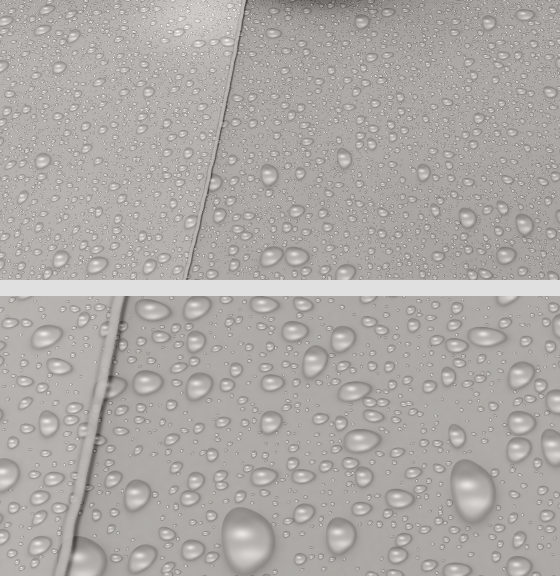
Top, the full canvas; bottom, a detail of the centre.
This texture is drawn by a WebGL 1 fragment shader. Its source:

```glsl
precision highp float;
// Water drops beaded on a pale grey sheet, crossed by a thin slanted seam.

uniform vec2 u_resolution;

// Drop layers: cell size, smallest radius, largest radius, share of filled cells
const vec4 LARGE  = vec4(0.150, 0.021, 0.042, 0.50);
const vec4 MEDIUM = vec4(0.071, 0.012, 0.022, 0.84);
const vec4 SMALL  = vec4(0.034, 0.006, 0.011, 0.84);
const vec4 TINY   = vec4(0.016, 0.002, 0.005, 0.75);

const float PERSPECTIVE = 0.27;    // how much drops shrink towards the top
const float SHEET_TONE  = 0.685;
const float RIM_DARK    = 0.19;
const float GLINT       = 0.23;
const float CRESCENT    = 0.13;
const float CAST_SHADOW = 0.13;
const vec3  WARM_TINT   = vec3(0.003, -0.006, -0.022);
const vec2  SHADE_DIR   = vec2(0.50, -0.87);

struct Drop {
  vec2 center;
  vec2 local;     // offset from the center in radii
  float radius;
  float dist;     // signed distance to the outline
};

vec3 hash3(vec2 c) {
  vec3 p = fract(c.xyx * vec3(0.1031, 0.1030, 0.0973));
  p += dot(p, p.yxz + 33.33);
  return fract((p.xxy + p.yzz) * p.zyx);
}

float gradientNoise(vec2 p) {
  vec2 i = floor(p), f = fract(p);
  vec2 u = f * f * f * (f * (f * 6.0 - 15.0) + 10.0);
  vec2 e = vec2(0.0, 1.0);
  float a = dot(hash3(i).xy - 0.5, f);
  float b = dot(hash3(i + e.yx).xy - 0.5, f - e.yx);
  float c = dot(hash3(i + e.xy).xy - 0.5, f - e.xy);
  float d = dot(hash3(i + e.yy).xy - 0.5, f - e.yy);
  return 2.0 * mix(mix(a, b, u.x), mix(c, d, u.x), u.y);
}

float glow(vec2 p, vec2 center, vec2 size) {
  vec2 d = (p - center) / size;
  return exp(-dot(d, d));
}

// Closest drop of one jittered layer
Drop nearestDrop(vec2 q, vec4 layer) {
  Drop best = Drop(q, vec2(9.0), 0.01, 9.0);
  vec2 home = floor(q / layer.x);
  for (int j = -1; j <= 1; j++) {
    for (int i = -1; i <= 1; i++) {
      vec2 cell = home + vec2(float(i), float(j));
      vec2 key = cell + floor(layer.x * 3000.0);
      vec3 place = hash3(key);
      vec3 form = hash3(key + 71.7);
      if (form.x > layer.w) continue;
      vec2 center = (cell + 0.5 + 0.72 * (place.xy - 0.5)) * layer.x;
      float radius = mix(layer.y, layer.z, place.z * place.z);
      vec2 local = (q - center) / radius;
      // Oval, leaning to the upper right, with an uneven outline
      float lean = 0.6 + 2.2 * (form.y - 0.5);
      float cs = cos(lean), sn = sin(lean);
      vec2 oval = vec2(cs * local.x + sn * local.y, cs * local.y - sn * local.x);
      float stretch = 1.0 + 0.30 * form.z;
      oval *= vec2(1.0 / stretch, stretch);
      float angle = atan(oval.y, oval.x + 1e-5);
      float outline = 1.0 + 0.06 * sin(3.0 * angle + 6.28 * form.y)
                          + 0.04 * sin(2.0 * angle + 6.28 * form.z);
      float dist = (length(oval) - outline) * radius;
      if (dist < best.dist) best = Drop(center, local, radius, dist);
    }
  }
  return best;
}

// 1 where a drop stays clear of a layer of larger drops
float clearOf(Drop d, vec4 layer) {
  return step(d.radius * 1.12, nearestDrop(d.center, layer).dist);
}

float shadeDrop(float tone, Drop d, float visible, float px) {
  float below = 0.5 + 0.5 * dot(normalize(d.local + 1e-4), SHADE_DIR);
  float depth = 1.0 + d.dist / d.radius;
  float shadow = CAST_SHADOW * below * exp(-max(d.dist, 0.0) / (0.16 * d.radius));
  float rim = smoothstep(0.66, 1.0, depth);
  float body = tone + 0.012 - 0.05 * d.local.y;
  body -= RIM_DARK * rim * (0.40 + 0.60 * below);
  body -= 0.07 * glow(d.local, vec2(-0.15, 0.72), vec2(0.60, 0.25));
  body += CRESCENT * glow(d.local, vec2(0.12, -0.50), vec2(0.50, 0.24));
  body += GLINT * glow(d.local, vec2(-0.16, 0.22), vec2(0.32, 0.20));
  float inside = 1.0 - smoothstep(-px, px, d.dist);
  return mix(tone, mix(tone - shadow, body, inside), visible);
}

// Broad light and shade on the sheet
float sheetTone(vec2 p, float side) {
  float tone = SHEET_TONE + mix(0.022, -0.008, side);
  tone += 0.10 * (1.0 - side) * glow(p, vec2(0.72, 0.95), vec2(0.22, 0.12));
  tone -= 0.05 * (1.0 - side) * glow(p, vec2(0.30, 1.05), vec2(0.35, 0.10));
  tone -= 0.27 * side * glow(p, vec2(1.13, 1.04), vec2(0.24, 0.07));
  tone -= 0.06 * side * glow(p, vec2(1.35, 1.02), vec2(0.50, 0.17));
  tone -= 0.03 * glow(p, vec2(2.0, 0.0), vec2(0.70, 0.50));
  return tone + 0.012 * gradientNoise(p * 5.0) + 0.012 * gradientNoise(p * 110.0);
}

void main() {
  vec2 p = gl_FragCoord.xy / u_resolution.y;
  float scale = 1.0 / (1.0 - PERSPECTIVE * p.y);
  vec2 q = vec2(p.x - 1.0, p.y) * scale;
  float px = 0.8 * scale / u_resolution.y;

  float seamX = 0.664 + 0.25 * p.y - 0.036 * p.y * p.y + 0.004 * gradientNoise(vec2(3.0, p.y * 24.0));
  float e = p.x - seamX;
  float tone = sheetTone(p, smoothstep(-0.004, 0.004, e));

  // Drops, small to large
  Drop tiny = nearestDrop(q, TINY), small = nearestDrop(q, SMALL);
  Drop medium = nearestDrop(q, MEDIUM), large = nearestDrop(q, LARGE);
  tone = shadeDrop(tone, tiny, clearOf(tiny, SMALL) * clearOf(tiny, MEDIUM) * clearOf(tiny, LARGE), px);
  tone = shadeDrop(tone, small, clearOf(small, MEDIUM) * clearOf(small, LARGE), px);
  tone = shadeDrop(tone, medium, clearOf(medium, LARGE), px);
  tone = shadeDrop(tone, large, 1.0, px);

  // Seam: pale fold, dark edge and soft shadow
  float fold = smoothstep(-0.013, -0.010, e) * (1.0 - smoothstep(-0.001, 0.002, e));
  tone = mix(tone, 0.73 + 0.05 * gradientNoise(p * 60.0), 0.85 * fold);
  tone -= 0.24 * exp(-pow((e - 0.003) / 0.0035, 2.0));
  tone -= 0.07 * exp(-pow((e + 0.013) / 0.003, 2.0));
  tone -= 0.06 * step(0.0, e) * exp(-e / 0.014);

  gl_FragColor = vec4(clamp(tone + WARM_TINT, 0.0, 1.0), 1.0);
}
```
